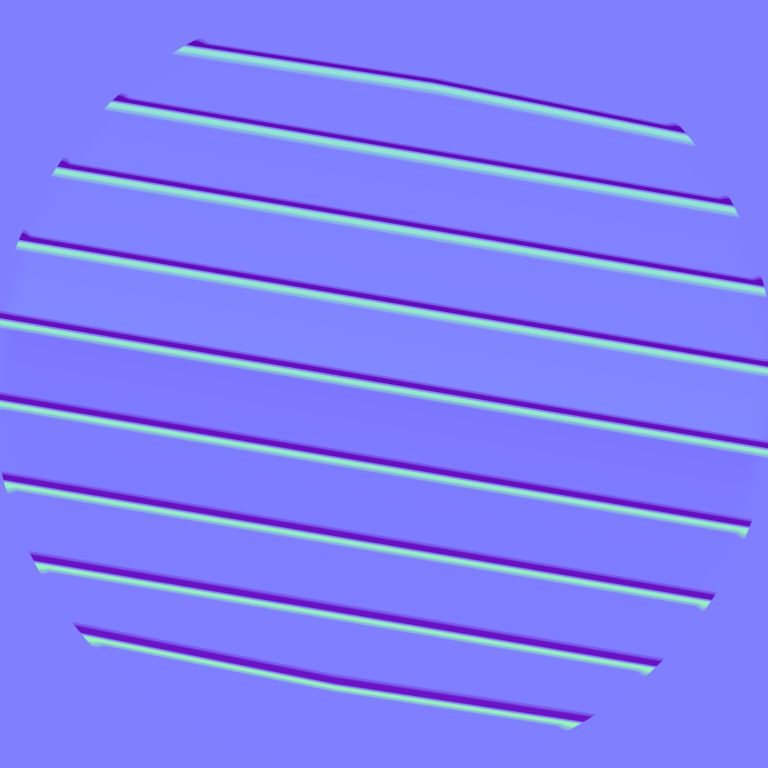
Reproduce this texture map procedurally as a Shadertoy shader.

```glsl
// Normal map of a disc crossed by nine slanted, softly bevelled grooves.

const vec3 FLAT = vec3(0.50, 0.50, 1.00);
const float DISC_RADIUS = 0.511;

// Falls from 1 to 0 as x goes from a to b.
float fall(float a, float b, float x) {
    return 1.0 - smoothstep(a, b, x);
}

// Height of groove k (-4 bottom .. 4 top) at x; the outermost two are bent.
float grooveHeight(float k, float x) {
    float y = 0.1067 * k - 0.00043 * k * k * k - 0.1695 * x;
    if (abs(k) > 3.5) {
        float side = sign(k);
        float fromBend = x - side * 0.064;
        y += side * (0.003 - 0.0235 * abs(fromBend)) - 0.007 * fromBend;
    }
    return y;
}

void mainImage(out vec4 fragColor, in vec2 fragCoord) {
    vec2 p = (fragCoord - 0.5 * iResolution.xy) / iResolution.y;
    float px = 1.0 / iResolution.y;
    float inset = DISC_RADIUS - length(p);
    float disc = smoothstep(-px, px, inset);

    // Gentle tilt of the disc, flipping direction at the middle groove
    float axis = p.y - grooveHeight(0.0, p.x);
    float tilt = axis > 0.0 ? 0.038 * exp(-axis * 6.0) : -0.040 * exp(axis * 8.0);
    vec3 color = FLAT;
    color.rg += disc * smoothstep(0.0, 0.03, inset) * tilt * vec2(0.3, 1.0);

    for (int i = -4; i <= 4; i++) {
        float k = float(i);
        float rise = (k + 4.0) / 8.0;
        float d = p.y - grooveHeight(k, p.x);

        // Walls flare into small hooks at the rim
        float hook = abs(k) > 0.5 ? fall(0.002, 0.014, inset) : 0.0;
        float darkWidth = mix(0.0150, 0.0085, rise) * (1.0 + 0.5 * hook * step(0.5, k));
        float lightWidth = mix(0.0105, 0.0155, rise) * (1.0 + 0.4 * hook * step(k, -0.5));

        // Each wall has a faint shoulder and a strong core
        float dark = 0.32 * fall(0.80, 1.0, d / darkWidth)
                   + 0.68 * fall(0.52, 0.78, d / darkWidth);
        dark *= smoothstep(0.0, 0.0022, d) * disc;
        float light = 0.50 * fall(0.72, 1.0, -d / lightWidth)
                    + 0.50 * fall(0.42, 0.72, -d / lightWidth);
        light *= smoothstep(-0.0005, 0.0030, -d) * disc;

        vec3 darkWall = mix(vec3(0.43, 0.07, 0.78), vec3(0.39, 0.02, 0.72), rise);
        vec3 lightWall = mix(vec3(0.58, 0.97, 0.70), vec3(0.56, 0.90, 0.82), rise);
        color = mix(color, darkWall, dark);
        color = mix(color, lightWall, light);
    }

    fragColor = vec4(color, 1.0);
}
```
